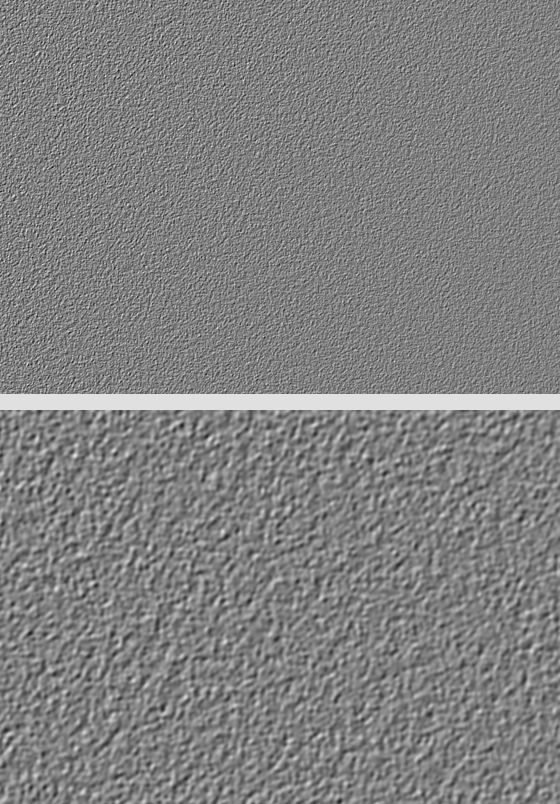
Top: the whole. Bottom: its middle third, enlarged.
Write a Shadertoy shader that draws this texture.

```glsl
// Fine grey embossed plaster, lit from the upper left, with relief fading to the right.

const float GRAINS_PER_HEIGHT = 345.0;
const float GRAIN_RADIUS = 0.62;          // in grain cells
const vec2 LIGHT_DIRECTION = vec2(-0.77, 0.64);
const vec3 BASE_GREY = vec3(0.498);
const float STRONG_RELIEF = 0.245;
const float WEAK_RELIEF = 0.155;

// Integer hash: three random values from 0 to 1 for each cell
vec3 hash3(ivec2 cell) {
    uvec3 v = uvec3(uint(cell.x + 4096), uint(cell.y + 4096), 77u);
    v = v * 1664525u + 1013904223u;
    v.x += v.y * v.z;
    v.y += v.z * v.x;
    v.z += v.x * v.y;
    v ^= v >> 16u;
    v.x += v.y * v.z;
    v.y += v.z * v.x;
    v.z += v.x * v.y;
    return vec3(v >> 8u) / 16777216.0;
}

// Slope towards the light of a field of scattered soft bumps and dents
float embossedGrain(vec2 p, float radius, vec2 light) {
    ivec2 home = ivec2(floor(p));
    float slope = 0.0;
    for (int y = -2; y <= 2; y++) {
        for (int x = -2; x <= 2; x++) {
            ivec2 cell = home + ivec2(x, y);
            vec3 random = hash3(cell);
            vec2 offset = (p - vec2(cell) - random.xy) / radius;
            float bumpHeight = 2.0 * random.z - 1.0;
            slope += bumpHeight * dot(offset, light) * exp(-0.5 * dot(offset, offset));
        }
    }
    return slope;
}

// Relief strength falls gently from the upper left to the lower right
float reliefStrength(vec2 uv, float strong, float weak) {
    float fade = 0.8 * uv.x + 0.2 * (1.0 - uv.y);
    return mix(strong, weak, smoothstep(0.0, 1.0, fade));
}

void mainImage(out vec4 fragColor, in vec2 fragCoord) {
    vec2 uv = fragCoord / iResolution.xy;
    vec2 grainPos = fragCoord / iResolution.y * GRAINS_PER_HEIGHT;

    float shade = embossedGrain(grainPos, GRAIN_RADIUS, LIGHT_DIRECTION);
    float strength = reliefStrength(uv, STRONG_RELIEF, WEAK_RELIEF);
    vec3 color = BASE_GREY + shade * strength;

    fragColor = vec4(clamp(color, 0.0, 1.0), 1.0);
}
```
